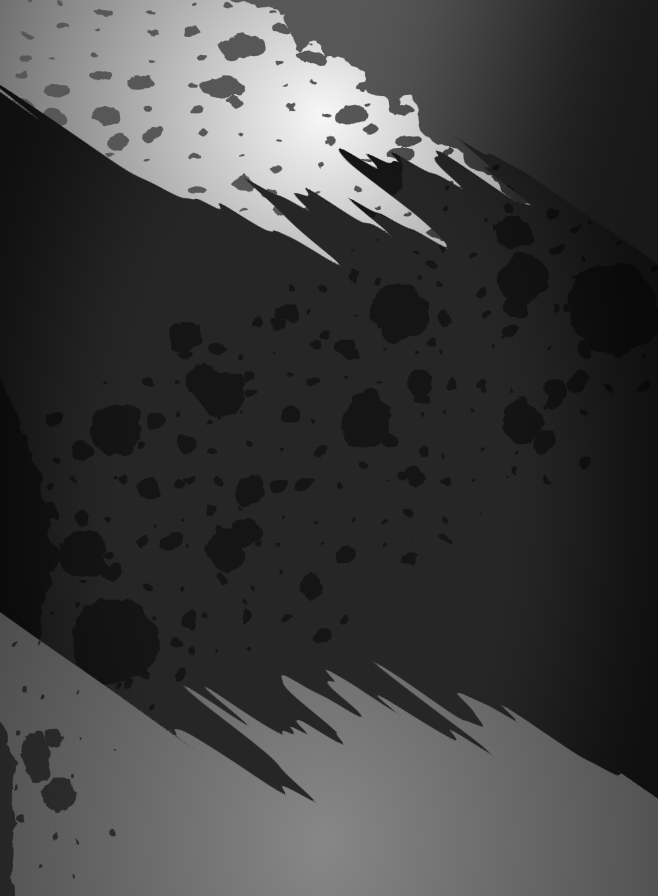
A Shadertoy shader for this background:

```glsl
// Dark grunge backdrop: slanted dry-brush strokes, ink drops and a white splash.
#define ALONG vec2(0.81, -0.59)      // brush direction
#define ACROSS vec2(0.59, 0.81)      // brush normal
#define STREAK_SCALE vec2(4.0, 68.0) // bristle noise, along and across
#define STREAK_REACH 0.36            // length of the torn bristle ends
#define DROP_CELL 0.085              // spacing of the larger drops
#define SPECK_CELL 0.037             // spacing of the specks
#define INK_SHADE 0.54               // darkening under the ink
#define ROUGHNESS 0.008              // wobble of the ink outlines

vec2 hash2(vec2 p) {
    vec3 h = fract(p.xyx * vec3(0.1031, 0.1030, 0.0973));
    h += dot(h, h.yzx + 33.33);
    return fract((h.xx + h.yz) * h.zy);
}

float noise(vec2 p) {
    vec2 i = floor(p), f = fract(p);
    f = f * f * (3.0 - 2.0 * f);
    float low = mix(hash2(i).x, hash2(i + vec2(1, 0)).x, f.x);
    float high = mix(hash2(i + vec2(0, 1)).x, hash2(i + vec2(1, 1)).x, f.x);
    return mix(low, high, f.y);
}

float fbm(vec2 p) {
    float sum = 0.0, amp = 0.5;
    for (int i = 0; i < 4; i++) {
        sum += amp * noise(p);
        p = p * 2.03 + 17.0;
        amp *= 0.5;
    }
    return sum / 0.9375;
}

// Smooth coverage of the region where d is negative
float cover(float d) {
    return clamp(0.5 - d / max(fwidth(d), 1e-5), 0.0, 1.0);
}

float drop(vec2 p, float x, float y, float radius) {
    return length(p - vec2(x, y)) - radius;
}

// Distance to random drops, one per grid cell, mostly small
float scatter(vec2 p, float cell, vec2 stretch, float seed) {
    vec2 g = p / (cell * stretch), base = floor(g);
    float d = 1.0;
    for (int k = 0; k < 9; k++) {
        vec2 id = base + vec2(k % 3 - 1, k / 3 - 1);
        vec2 center = id + 0.22 + 0.56 * hash2(id + seed);
        vec2 size = hash2(id + seed + 71.0);
        float radius = mix(0.06, 0.36, pow(size.x, 4.0));
        d = min(d, length((g - center) * vec2(1.0, 0.85 + 0.4 * size.y)) - radius);
    }
    return d * cell;
}

// Scattered ink on the band, fading away from its rising diagonal
float inkDrops(vec2 p) {
    float offset = abs(dot(p - vec2(0.39, 0.53), vec2(-0.557, 0.83)));
    float fade = 0.04 * smoothstep(0.13, 0.32, offset);
    float d = min(scatter(p, DROP_CELL, vec2(1), 5.0), scatter(p, SPECK_CELL, vec2(1), 43.0));
    d += fade;

    // Large blots
    d = min(d, drop(p, 0.684, 0.655, 0.051));
    d = min(d, drop(p, 0.128, 0.284, 0.048));
    d = min(d, drop(p, 0.410, 0.529, 0.028));
    d = min(d, drop(p, 0.447, 0.651, 0.031));
    d = min(d, drop(p, 0.128, 0.522, 0.029));
    d = min(d, drop(p, 0.247, 0.560, 0.028));
    d = min(d, drop(p, 0.582, 0.529, 0.024));
    d = min(d, drop(p, 0.251, 0.387, 0.024));
    d = min(d, drop(p, 0.089, 0.385, 0.026));
    d = min(d, drop(p, 0.583, 0.690, 0.027));
    d = min(d, drop(p, 0.404, 0.805, 0.045));

    // Ink mass on the left border
    float bulge = p.y - 0.38;
    return min(d, p.x - 0.055 + 1.5 * bulge * bulge);
}

void mainImage(out vec4 fragColor, in vec2 fragCoord) {
    vec2 p = fragCoord / iResolution.y;
    vec2 q = p - vec2(0, 1);
    float along = dot(q, ALONG), across = dot(q, ACROSS);
    vec2 rough = p + ROUGHNESS * (vec2(fbm(p * 55.0), fbm(p * 55.0 + 90.0)) - 0.5) * 2.0;

    // Dark band with ink
    float vignette = smoothstep(0.22, 0.46, length((p - vec2(0.35, 0.45)) * vec2(1.1, 0.6)));
    float shade = mix(0.15, 0.06, vignette);
    shade *= mix(1.0, INK_SHADE, cover(inkDrops(rough)));

    // Torn ends of both brush strokes
    vec2 bristle = vec2(along, across) * STREAK_SCALE;
    float streak = 0.7 * noise(bristle) + 0.3 * noise(bristle * 2.3 + 31.0);
    float reach = STREAK_REACH * (streak - 0.38);
    float upperEnd = 0.37 + 0.75 * across - 5.0 * max(-0.03 - across, 0.0)
        + 60.0 * max(across - 0.19, 0.0) + reach;
    float lowerStart = 0.76 + 1.2 * (across + 0.5) - 60.0 * max(-0.55 - across, 0.0)
        + 60.0 * max(across + 0.29, 0.0) - reach;

    // Upper grey, with the white splash and its holes
    float grey = mix(0.34, 0.10, smoothstep(0.40, 0.75, p.x + 0.25 * (1.0 - p.y)));
    float white = clamp(0.97 - 1.4 * length(p - vec2(0.36, 0.87)), 0.0, 1.0);
    float splash = across - 0.168 - 0.07 * (fbm(p * 28.0) - 0.5);
    float holes = scatter(rough, 0.048, vec2(1.0, 0.6), 12.0);
    vec2 flat_ = rough * vec2(1.0, 1.8);
    holes = min(holes, drop(flat_, 0.271, 1.706, 0.025));
    holes = min(holes, drop(flat_, 0.248, 1.624, 0.024));
    holes = min(holes, drop(flat_, 0.391, 1.570, 0.020));
    float upper = mix(grey, white, cover(max(splash, -holes)));
    shade = mix(shade, upper, cover(along - upperEnd));

    // Lower grey, spattered near the left border
    float lower = 0.53 - 0.55 * length((p - vec2(0.36, 0.06)) * vec2(1.0, 0.8));
    float spatter = scatter(rough, 0.05, vec2(0.7, 1.0), 29.0) + 0.04 * smoothstep(0.07, 0.25, p.x);
    spatter = min(spatter, drop(rough * vec2(1.0, 0.6), 0.041, 0.092, 0.017));
    spatter = min(spatter, drop(rough, 0.065, 0.112, 0.020));
    spatter = min(spatter, rough.x - 0.016 + 0.3 * max(p.y - 0.15, 0.0));
    lower *= mix(1.0, 0.45, cover(spatter));
    shade = mix(shade, lower, cover(lowerStart - along));

    fragColor = vec4(vec3(shade), 1.0);
}
```
